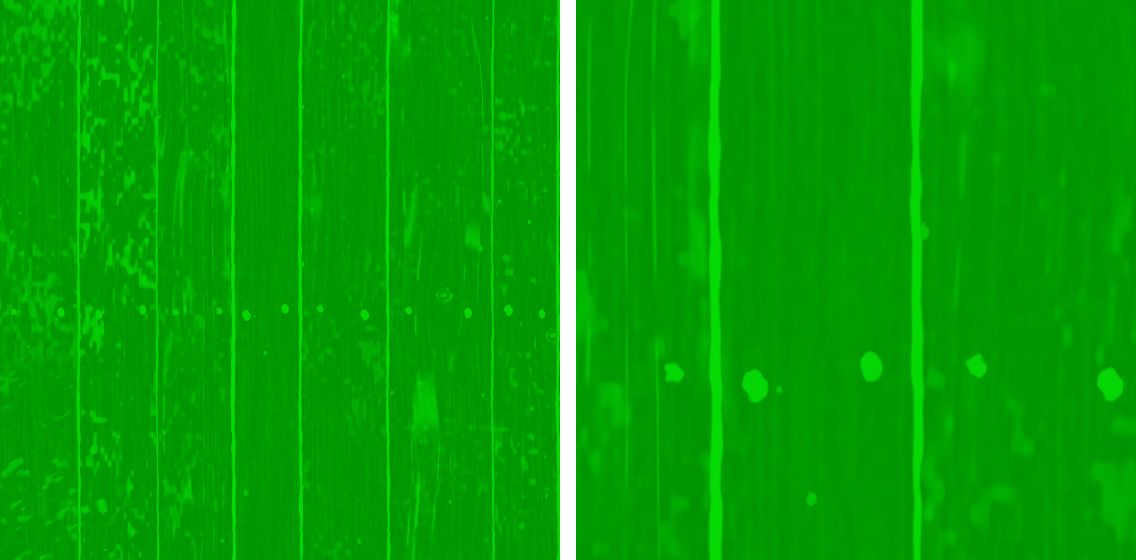
Left: the whole. Right: its middle third, enlarged.
This texture is drawn by a WebGL 2 fragment shader. Its source:

```glsl
#version 300 es
precision highp float;
// Seven weathered green planks with bright seams, a row of nails, knots and worn grain.

#define DARK vec3(0.0, 0.575, 0.0)
#define LIGHT vec3(0.02, 0.86, 0.02)
#define PLANKS 7
#define GRAIN 0.21
#define FLECKS 0.68
#define STREAKS 0.6
#define NAIL_ROW 0.443
#define NAIL_RADIUS 0.0068
#define SEAM_WOBBLE 0.003

uniform vec2 u_resolution;
out vec4 fragColor;

// Plank edges, seam half widths and wear of each plank
const float EDGE[8] = float[8](0.0, 0.141, 0.281, 0.417, 0.537, 0.693, 0.880, 0.997);
const float SEAM[8] = float[8](0.0, 0.0025, 0.0017, 0.0032, 0.0028, 0.0026, 0.0019, 0.0028);
const float FLAKY[8] = float[8](0.7, 1.0, 0.55, 0.15, 0.45, 0.4, 0.7, 0.5);
const float STREAKY[8] = float[8](0.2, 0.1, 0.75, 0.4, 0.65, 1.0, 0.3, 0.2);

// Knots: centre and radius
const vec3 KNOT[3] = vec3[3](vec3(0.794, 0.473, 0.013), vec3(0.758, 0.212, 0.007),
                             vec3(0.990, 0.401, 0.014));

float hash(vec2 p) {
    return fract(sin(dot(p, vec2(127.1, 311.7))) * 43758.5453);
}

float noise(vec2 p) {
    vec2 i = floor(p), f = fract(p);
    f = f * f * (3.0 - 2.0 * f);
    return mix(mix(hash(i), hash(i + vec2(1, 0)), f.x),
               mix(hash(i + vec2(0, 1)), hash(i + vec2(1, 1)), f.x), f.y);
}

// Soft-edged coverage of a signed distance
float cover(float d) {
    float soft = max(0.0012, 0.75 / u_resolution.y);
    return 1.0 - smoothstep(-soft, soft, d);
}

// Ragged round mark, slightly taller than wide
float blob(vec2 d, float radius) {
    float ragged = 0.5 * (noise(d * 1.3 / radius + 40.0 + radius * 900.0) - 0.5);
    return cover(length(d * vec2(1.1, 0.9)) - radius * (1.0 + ragged));
}

// Small chips of lost paint, gathered in patches
float flecks(vec2 p, float amount) {
    float n = 0.6 * noise(p * vec2(150, 75)) + 0.4 * noise(p * vec2(65, 28));
    float gather = noise(p * vec2(15, 9) + 7.0) - 0.5;
    return amount * smoothstep(0.58, 0.86, n + 0.35 * gather + 0.12 * (amount - 0.6));
}

// Long broken cracks along the grain
float streaks(vec2 p, float amount) {
    float crack = 1.0 - smoothstep(0.0, 0.08, abs(noise(p * vec2(56, 3)) - 0.5));
    float broken = smoothstep(0.25, 0.7, noise(p * vec2(45, 32) + 3.0));
    float region = smoothstep(0.35, 0.6, noise(p * vec2(13, 1.6) + 9.0));
    return amount * crack * broken * region;
}

// Occasional dents scattered on a jittered grid
float dents(vec2 p) {
    vec2 cell = floor(p * 12.0);
    vec2 centre = cell + 0.2 + 0.6 * vec2(hash(cell + 1.7), hash(cell + 5.3));
    float radius = mix(0.002, 0.005, hash(cell + 8.1));
    return step(0.83, hash(cell + 2.9)) * blob(p - centre / 12.0, radius);
}

void main() {
    vec2 p = gl_FragCoord.xy / u_resolution;
    float wobble = SEAM_WOBBLE * (noise(vec2(p.y * 7.0, 2.0)) - 0.5)
                 + 0.0012 * (noise(vec2(p.y * 90.0, 5.0)) - 0.5);

    // Plank index and seams
    int plank = 0;
    float seam = 0.0;
    for (int i = 1; i <= PLANKS; i++) {
        float d = p.x - EDGE[i] + wobble;
        if (d > 0.0) plank = i;
        float ragged = 0.7 + 0.6 * noise(vec2(p.y * 45.0, float(i) * 9.0));
        seam = max(seam, cover(abs(d) - SEAM[i] * ragged) * (0.72 + 80.0 * SEAM[i]));
    }
    float id = float(plank);

    // Knots push the grain aside and leave broken rings
    vec2 q = p;
    float knots = 0.0;
    for (int i = 0; i < 3; i++) {
        vec2 d = p - KNOT[i].xy;
        vec2 spread = d / (KNOT[i].z * vec2(2.6, 7.0));
        q.x -= 0.8 * d.x * exp(-dot(spread, spread));
        float r = length(d) / KNOT[i].z + 0.4 * (noise(d * 130.0 + 20.0) - 0.5);
        float ring = 1.0 - smoothstep(0.1, 0.3, abs(r - 0.9));
        float core = 1.0 - smoothstep(0.3, 0.55, r);
        knots = max(knots, max(ring * noise(d * 170.0 + 31.0), 0.75 * core));
    }
    q.x += 0.018 * STREAKY[plank] * (noise(vec2(p.y * 5.0, id * 4.0)) - 0.5);
    q += id * vec2(3.17, 5.71);

    // Fine grain, with a faint speckle
    float fibre = noise(q * vec2(250, 11));
    float speckle = noise(q * vec2(260, 95) + 13.0);
    float wear = GRAIN * (0.7 * fibre * fibre + 0.5 * speckle * speckle);

    // Worn paint; the foot of the first plank wears along a slant
    float slant = plank == 0 ? 1.0 - smoothstep(0.25, 0.48, p.y) : 0.0;
    vec2 turned = mat2(0.5, 0.87, -0.87, 0.5) * q;
    float chips = mix(flecks(q, FLAKY[plank]), flecks(turned, FLAKY[plank]), slant);
    wear += FLECKS * chips + STREAKS * streaks(q, STREAKY[plank]);
    wear = max(wear, max(0.8 * knots, 0.7 * dents(p)));

    // Two nails in every plank
    for (int i = 0; i < 2 && plank < PLANKS; i++) {
        vec2 key = vec2(id, float(i) + 3.0);
        float along = mix(0.22, 0.78, float(i)) + 0.1 * (hash(key) - 0.5);
        float row = NAIL_ROW + 0.016 * (hash(key + 6.0) - 0.5);
        vec2 nail = vec2(mix(EDGE[plank], EDGE[plank + 1], along), row);
        wear = max(wear, 0.9 * blob(p - nail, NAIL_RADIUS * mix(0.8, 1.15, hash(key + 2.0))));
    }

    fragColor = vec4(mix(DARK, LIGHT, clamp(max(wear, seam), 0.0, 1.0)), 1.0);
}
```
